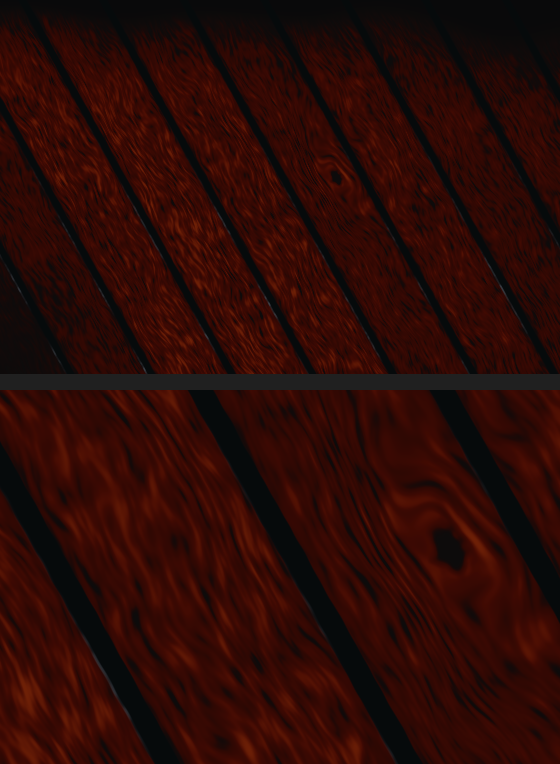
Top: the whole. Bottom: its middle third, enlarged.
Reproduce this texture procedurally as a Shadertoy shader.

```glsl
// Dark red-stained oak planks laid diagonally, with black gaps, fine grain and a knot.

const vec2 ALONG = vec2(0.4886, -0.8725);   // plank direction
const vec2 ACROSS = vec2(0.8725, 0.4886);   // plank normal
const float PITCH = 0.188;                  // plank spacing along the normal
const float FIRST_GAP = 0.165;              // normal offset of gap number zero
const float GAP_HALF = 0.0100;

const vec3 SOOT = vec3(0.052, 0.042, 0.042);
const vec3 MAROON = vec3(0.125, 0.024, 0.016);
const vec3 RED = vec3(0.270, 0.040, 0.008);
const vec3 AMBER = vec3(0.430, 0.125, 0.025);
const vec3 GAP_BLACK = vec3(0.025, 0.038, 0.045);
const vec3 COLD_RIM = vec3(0.240, 0.260, 0.290);

// Stain strength of each plank, from lower left to upper right
const float STAIN[10] = float[10](0.42, 0.68, 1.02, 1.08, 0.98, 0.72, 0.88, 0.74, 0.82, 0.62);

float hash(vec2 p) {
    vec3 q = fract(p.xyx * 0.1031);
    q += dot(q, q.yzx + 33.33);
    return fract((q.x + q.y) * q.z);
}

float cornerSlope(vec2 cell, vec2 offset) {
    float angle = 6.2832 * hash(cell);
    return dot(vec2(cos(angle), sin(angle)), offset);
}

// Gradient noise, roughly -0.7 to 0.7
float noise(vec2 p) {
    vec2 i = floor(p), f = p - i;
    vec2 u = f * f * f * (f * (f * 6.0 - 15.0) + 10.0);
    vec2 e = vec2(1.0, 0.0);
    return mix(mix(cornerSlope(i, f), cornerSlope(i + e, f - e), u.x),
               mix(cornerSlope(i + e.yx, f - e.yx), cornerSlope(i + 1.0, f - 1.0), u.x), u.y);
}

// Bends the grain: slow waves everywhere, closed rings around the knot
vec2 bendGrain(vec2 q, vec2 knot, float seed) {
    float wave = 0.030 * noise(q * vec2(9.0, 5.0) + seed)
               + 0.010 * noise(q * vec2(24.0, 14.0) + seed);
    vec2 d = q - knot;
    float ring = length(d * vec2(1.0, 0.36));
    float pull = exp(-ring * ring * 500.0);
    return vec2(mix(q.x, knot.x + ring, pull) + wave, q.y);
}

// Brightness of the wood: pores, growth lines and broad mottling
float woodTone(vec2 q, vec2 knot, float seed) {
    vec2 g = bendGrain(q, knot, seed);
    float pores = noise(g * vec2(125.0, 24.0) + seed);
    float fibres = noise(g * vec2(230.0, 50.0) + seed * 2.0);
    float lines = sin(g.x * 520.0 + 3.0 * noise(g * vec2(30.0, 9.0) + seed));
    float mottle = noise(q * vec2(13.0, 6.0) + seed * 3.0);
    float flecks = smoothstep(0.08, 0.5, noise(g * vec2(45.0, 20.0) + seed * 4.0));
    float nearKnot = exp(-dot(q - knot, q - knot) * 110.0);
    float tone = 0.43 + 0.55 * pores + 0.28 * fibres + 0.26 * mottle + 0.26 * flecks;
    tone += lines * mix(0.06, 0.24, nearKnot) + 0.12 * nearKnot;
    float core = length((q - knot) * vec2(1.0, 0.7)) + 0.006 * noise(q * 90.0);
    return tone * smoothstep(0.006, 0.022, core);
}

// Light pool that fades to the top edge and the lower corners
float lighting(vec2 p) {
    float ragged = 0.10 * noise(p * vec2(2.6, 1.5) + 4.0);
    float top = smoothstep(0.0, 0.24 + 0.06 * p.x, 1.0 - p.y + ragged);
    float lowerLeft = smoothstep(-0.15, 0.55, length(p * vec2(1.1, 0.9)));
    float right = 1.0 - 0.30 * smoothstep(0.9, 1.6, p.x);
    return top * lowerLeft * right;
}

vec3 woodColor(float tone, float warmth) {
    vec3 c = mix(MAROON, RED, clamp(tone / 0.65, 0.0, 1.0));
    c = mix(c, AMBER, warmth * smoothstep(0.48, 1.1, tone));
    return mix(SOOT, c, smoothstep(0.0, 0.26, tone));
}

void mainImage(out vec4 fragColor, in vec2 fragCoord) {
    vec2 p = fragCoord / iResolution.y;
    float pixel = 1.0 / iResolution.y;
    vec2 q = vec2(dot(p, ACROSS), dot(p, ALONG));

    // Plank number and signed distance to the nearest gap
    float s = (q.x - FIRST_GAP) / PITCH;
    float plank = floor(s);
    float gap = (s - floor(s + 0.5)) * PITCH;
    float seed = 17.3 * plank + 5.0;

    // Wood surface
    vec2 knotAt = vec2(0.900, 0.525);
    vec2 knot = plank == 4.0 ? vec2(dot(knotAt, ACROSS), dot(knotAt, ALONG)) : vec2(9.0);
    float light = lighting(p) * STAIN[int(clamp(plank + 1.0, 0.0, 9.0))];
    light *= mix(0.55, 1.0, smoothstep(GAP_HALF, GAP_HALF + 0.016, abs(gap)));
    float warmth = mix(1.0, 0.45, smoothstep(0.55, 0.95, p.y));
    vec3 color = woodColor(woodTone(q, knot, seed) * light, warmth);
    color = mix(vec3(0.035, 0.035, 0.038), color, smoothstep(0.0, 0.18, lighting(p)));

    // Gap, then a worn cold rim on its left edge
    float edge = GAP_HALF + 0.0012 * noise(vec2(q.y * 45.0, seed));
    color = mix(color, GAP_BLACK, 1.0 - smoothstep(-pixel, pixel, abs(gap) - edge));
    float rim = 1.0 - smoothstep(0.0004, 0.0012 + pixel, abs(gap + edge));
    float wear = smoothstep(-0.25, 0.45, noise(vec2(q.y * 8.0, floor(s + 0.5) * 3.7)));
    wear *= 0.35 + 0.65 * smoothstep(-0.3, 0.4, noise(vec2(q.y * 70.0, seed)));
    color = mix(color, COLD_RIM, rim * wear * smoothstep(0.75, 0.15, p.y));

    fragColor = vec4(color, 1.0);
}
```
